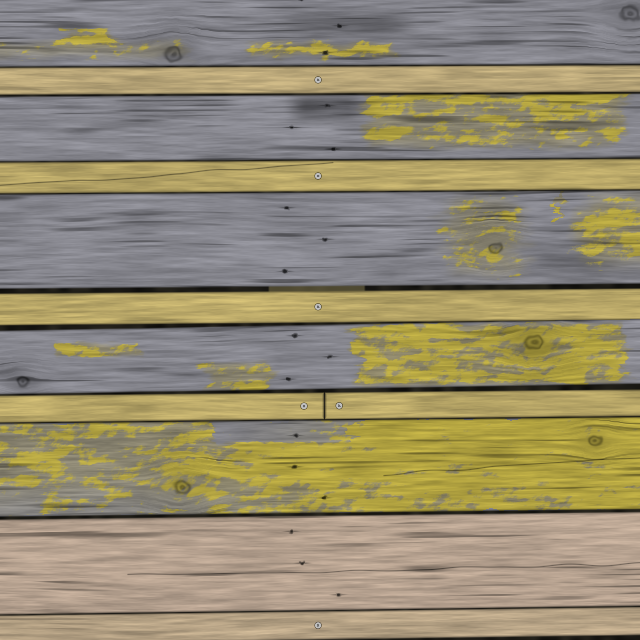
A WebGL 1 fragment shader for this texture:

```glsl
precision highp float;
uniform vec2 u_resolution;

const vec3 GREY = vec3(.525, .525, .555);
const vec3 STRAW = vec3(.73, .66, .41);
const vec3 PINE = vec3(.71, .63, .56);
const vec3 YELLOW = vec3(.73, .665, .24);
const vec3 OLIVE = vec3(.55, .51, .34);
const vec3 GAP = vec3(.08, .075, .06);

struct Plank { float top, bottom, slat, inset; vec3 wood; };

float hash(vec2 p) {
  vec3 q = fract(p.xyx * .1031);
  q += dot(q, q.yzx + 33.33);
  return fract((q.x + q.y) * q.z);
}

float noise(vec2 p) {
  vec2 i = floor(p), f = fract(p), e = vec2(1, 0);
  f = f * f * (3. - 2. * f);
  return mix(mix(hash(i), hash(i + e), f.x),
             mix(hash(i + e.yx), hash(i + 1.), f.x), f.y);
}

float fbm(vec2 p) {
  float sum = 0., amp = .53;
  for (int i = 0; i < 4; i++) {
    sum += amp * noise(p);
    p = p * 2.03 + 17.3;
    amp *= .5;
  }
  return sum;
}

// Keeps the plank that holds height y most deeply
void addPlank(inout Plank k, float y, float top, float bottom, float slat, vec3 wood) {
  float inset = min(y - top, bottom - y);
  if (inset > k.inset) k = Plank(top, bottom, slat, inset, wood);
}

// Soft rectangle: left, top, right, bottom
float brush(vec2 p, vec4 box, float soft, float density) {
  vec2 e = smoothstep(-soft, soft, p - box.xy) * smoothstep(-soft, soft, box.zw - p);
  return density * e.x * e.y;
}

// Spreads the grain around a knot and darkens its core
void addKnot(vec2 p, Plank k, vec2 c, float radius, inout float grainY, inout float dark) {
  float inside = step(k.top, c.y) * step(c.y, k.bottom);
  vec2 d = p - c;
  float r = length(d * vec2(.8, 1)) / radius + .4 * noise(p * 120.) - .2;
  float core = 1. - smoothstep(.6, 1.1, r);
  grainY -= inside * d.y * .75 * exp(-.12 * r * r);
  dark += inside * (.12 * exp(-.15 * r * r) + core * (.2 + .1 * cos(r * 9.)));
}

float crack(vec2 p, vec2 a, vec2 b, float px) {
  p.y += .006 * (noise(vec2(p.x * 18., a.y * 90.)) - .5);
  vec2 ab = b - a;
  float d = length(p - a - ab * clamp(dot(p - a, ab) / dot(ab, ab), 0., 1.));
  return .5 * (1. - smoothstep(.0006 - px, .0006 + px, d));
}

vec3 addScrew(vec3 col, vec2 d, float px) {
  float r = length(d), slot = abs(abs(d.x) - abs(d.y)) + step(.0025, r);
  vec3 metal = mix(vec3(.4), vec3(.75), smoothstep(.0003, .0003 + px, slot));
  col *= mix(.5, 1., smoothstep(.005, .005 + px, r));
  return mix(metal, col, smoothstep(.004, .004 + px, r));
}

float paintAmount(vec2 p) {
  float a = brush(p, vec4(.1, .047, .18, .07), .01, .53);
  a += brush(p, vec4(-.1, .06, .31, .098), .025, .45);
  a += brush(p, vec4(.38, .066, .62, .092), .015, .55);
  a += brush(p, vec4(.565, .14, .98, .24), .02, .47);
  a += brush(p, vec4(.56, .14, 1.1, .165), .01, .12);
  a += brush(p, vec4(.68, .3, .83, .45), .05, .46);
  a += brush(p, vec4(.89, .3, 1.1, .43), .05, .52);
  a += brush(p, vec4(.867, .3, .876, .356), .002, .4);
  a += brush(p, vec4(.082, .535, .22, .56), .008, .49);
  a += brush(p, vec4(.315, .565, .43, .62), .015, .48);
  a += brush(p, vec4(.555, .51, .98, .612), .012, .56);
  float worn = brush(p, vec4(.33, .655, .553, .697), .003, .3);
  float coat = mix(.47, .72, smoothstep(.15, .65, p.x)) - .13 * smoothstep(.73, .81, p.y);
  return a + step(.661, p.y) * step(p.y, .808) * (coat - worn);
}

void main() {
  vec2 p = gl_FragCoord.xy / u_resolution;
  float px = 1. / u_resolution.y, y = 1. - p.y;
  y += p.x * (.003 + .011 * y);
  p.y = y;

  // Planks from the top down
  Plank k = Plank(0., 0., 0., -1., GREY);
  addPlank(k, y, -.02, .104, 0., GREY);
  addPlank(k, y, .106, .148, 1., mix(STRAW, PINE, .4));
  addPlank(k, y, .151, .252, 0., GREY);
  addPlank(k, y, .254, .302, 1., STRAW);
  addPlank(k, y, .304, .451, 0., GREY);
  addPlank(k, y, .459, .508, 1., STRAW);
  addPlank(k, y, .517 - .01 * p.x, .616 - .007 * p.x, 0., GREY);
  addPlank(k, y, .6185, .66, 1., STRAW);
  addPlank(k, y, .662, .807, 0., GREY);
  addPlank(k, y, .812, .96, 0., PINE);
  addPlank(k, y, .962, 1.006, 1., mix(PINE, STRAW, .25));
  bool jointed = k.top == .6185;
  if (jointed) k.inset = min(k.inset, abs(p.x - .507) - .001);

  // Knots and grain
  float gy = y, dark = 0., seed = floor(k.bottom * 40.) * 7.;
  addKnot(p, k, vec2(.27, .086), .014, gy, dark);
  addKnot(p, k, vec2(.985, .025), .015, gy, dark);
  addKnot(p, k, vec2(.775, .393), .011, gy, dark);
  addKnot(p, k, vec2(.036, .597), .01, gy, dark);
  addKnot(p, k, vec2(.835, .542), .014, gy, dark);
  addKnot(p, k, vec2(.286, .764), .014, gy, dark);
  addKnot(p, k, vec2(.93, .698), .01, gy, dark);
  gy += .008 * (noise(vec2(p.x * 4., gy * 12. + seed)) - .5);
  float fine = fbm(vec2(p.x * 18. + seed, gy * 250.));
  float broad = fbm(vec2(p.x * 5. + seed, gy * 32.));
  vec3 col = k.wood * (.74 + .36 * fine + .16 * broad);

  // Stains and worn paint
  float board = 1. - k.slat;
  float stain = brush(p, vec4(.43, .03, .63, .08), .04, .5);
  stain += brush(p, vec4(.46, .16, .56, .183), .02, .6);
  stain += brush(p, vec4(.84, .385, .95, .44), .04, .6);
  col *= 1. - stain * board * smoothstep(.2, .8, broad);
  float amount = board * paintAmount(p + vec2(.05, .014) * (fbm(p * vec2(30, 90)) - .5));
  float wear = .6 * fbm(vec2(p.x * 26., gy * 110.)) + .4 * fbm(vec2(p.x + y, gy - p.x * .3) * 90.);
  col = mix(col, OLIVE * (.75 + .5 * fine), .7 * smoothstep(.2, .6, amount));
  col = mix(col, YELLOW * (.8 + .38 * fine), .9 * smoothstep(wear - .08, wear + .08, amount));

  // Fine checks and long cracks
  float vein = smoothstep(.6, .95, noise(vec2(p.x * 9. + seed, gy * 260.)));
  dark += vein * smoothstep(.4, .7, noise(vec2(p.x * 5., gy * 40.))) * mix(.35, .15, k.slat);
  dark += crack(p, vec2(0, .29), vec2(.52, .257), px);
  dark += crack(p, vec2(.2, .902), vec2(1, .894), px);
  dark += crack(p, vec2(.6, .748), vec2(1, .727), px);

  // Old nail holes on boards, screws on slats
  for (int i = 0; i < 3; i++) {
    float n = float(i);
    vec2 d = p - vec2(.44 + .1 * hash(vec2(seed, n)), mix(k.top, k.bottom, .16 + .34 * n));
    float hole = 1. - smoothstep(.002, .006, length(d * vec2(.7, 1)) + .003 * noise(p * 250.));
    float split = 1. - smoothstep(.2, 1., length(d / vec2(.018, .002)));
    dark += board * max(hole * .75, split * .3);
  }
  col *= 1. - min(dark, .85);
  float screwX = jointed ? (p.x < .507 ? .475 : .53) : .497;
  if (k.slat > .5) col = addScrew(col, p - vec2(screwX, .5 * (k.top + k.bottom)), px);

  // Shaded edges, and the bearer seen through the gaps
  col *= mix(.75, 1., smoothstep(0., .004, k.inset));
  float bearer = brush(p, vec4(.42, .44, .57, .47), .002, .75);
  vec3 below = mix(GAP * (.6 + 1.4 * noise(p * 60.)), OLIVE * .7, bearer);
  gl_FragColor = vec4(mix(below, col, smoothstep(-px, px, k.inset)), 1);
}
```
